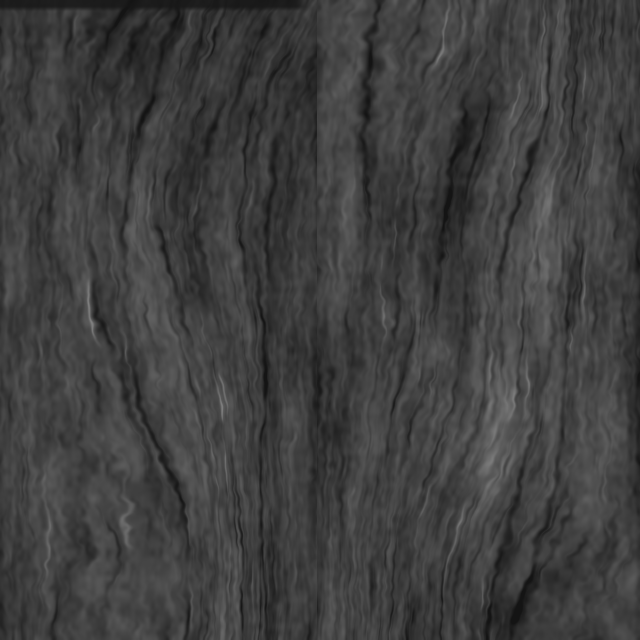
A Shadertoy shader for this texture:

```glsl
#define BASE_TONE 0.262
#define BROAD_CONTRAST 0.12
#define FIBRE_CONTRAST 0.16
#define GRAIN_CONTRAST 0.10
#define CRACK_DEPTH 0.17
#define GLINT_GAIN 0.24
#define RIDGE_GAIN 0.15
#define SEAM_X 0.495
#define PI 3.14159265

float hash(vec2 p) {
    p = fract(p * vec2(0.1031, 0.1137));
    p += dot(p, p.yx + 33.33);
    return fract((p.x + p.y) * p.x * 17.0);
}

float noise(vec2 p) {
    vec2 i = floor(p), f = fract(p);
    f = f * f * (3.0 - 2.0 * f);
    return mix(mix(hash(i), hash(i + vec2(1, 0)), f.x),
               mix(hash(i + vec2(0, 1)), hash(i + vec2(1, 1)), f.x), f.y);
}

// Sideways drift of the wood flow: a bowed left panel, a swaying right one
float flowOffset(vec2 p) {
    if (p.x < SEAM_X) {
        float top = max(p.y - 0.6, 0.0);
        float hook = 0.55 * top * top * smoothstep(0.0, 0.3, p.x);
        float band = smoothstep(0.04, 0.3, p.x) * (1.0 - smoothstep(0.3, 0.48, p.x));
        return hook + 0.10 * band * (1.0 - smoothstep(0.12, 0.7, p.y));
    }
    float envelope = sin(PI * (p.x - SEAM_X) / (1.0 - SEAM_X));
    float lean = 0.15 * (p.y - 0.5) - 0.06 * max(0.45 - p.y, 0.0);
    return envelope * (lean + 0.016 * sin(p.y * 11.0 + p.x * 5.0));
}

// Wandering lines in jittered columns that fade in and out along the flow;
// each has a sharp core and a soft flank on one side
float strands(vec2 flow, float columns, float width, float flank, float cover, float seed) {
    float x = flow.x * columns, cell = floor(x), result = 0.0;
    for (float k = -1.0; k <= 1.0; k++) {
        float id = cell + k + seed;
        float h = hash(vec2(id, seed + 3.0));
        float centre = cell + k + 0.2 + 0.6 * h
                     + 0.22 * sin(flow.y * (7.0 + 6.0 * h) + h * 40.0);
        float d = x - centre;
        float presence = noise(vec2(id, flow.y * (2.0 + columns * 0.15) + h * 20.0));
        presence = smoothstep(1.0 - cover, 1.15 - cover * 0.4, presence);
        float core = exp(-d * d / (width * width));
        float side = 0.5 * exp(-abs(d) / flank) * smoothstep(-width, width, d);
        result = max(result, presence * max(core, side));
    }
    return result;
}

// Soft bright swell around a centre, long in the flow direction
float swell(vec2 p, vec2 centre, vec2 size) {
    vec2 q = (p - centre) / size;
    return exp(-dot(q, q));
}

void mainImage(out vec4 fragColor, in vec2 fragCoord) {
    vec2 p = fragCoord / iResolution.xy;
    float rightSide = step(SEAM_X, p.x);

    // Coordinates along the fibres, with a ragged wobble
    vec2 flow = vec2(p.x - flowOffset(p), p.y);
    flow.x += 0.012 * (noise(p * vec2(16.0, 14.0)) - 0.5)
            + 0.008 * (noise(p * vec2(40.0, 38.0) + 9.0) - 0.5)
            + 0.005 * (noise(p * vec2(80.0, 85.0) + 19.0) - 0.5);
    flow.x += rightSide * 2.0;

    // Broad bands, short fibres and fine mottling
    float broad = noise(flow * vec2(17.0, 3.2) + 5.0);
    float fibre = 0.45 * noise(flow * vec2(60.0, 9.0) + 31.0)
                + 0.55 * noise(flow * vec2(140.0, 22.0) + 57.0);
    float grain = 0.5 * noise(p * vec2(130.0, 95.0))
                + 0.5 * noise(flow * vec2(210.0, 60.0) + 83.0);
    float tone = BASE_TONE + BROAD_CONTRAST * (broad - 0.5)
               + FIBRE_CONTRAST * (fibre - 0.5) + GRAIN_CONTRAST * (grain - 0.5);

    // Pale worn ridges
    float ridge = swell(p, vec2(0.775, 0.34), vec2(0.033, 0.13))
                + 0.6 * swell(p, vec2(0.86, 0.63), vec2(0.022, 0.14))
                + 0.6 * swell(p, vec2(0.735, 0.90), vec2(0.020, 0.10))
                + 0.4 * swell(p, vec2(0.64, 0.48), vec2(0.025, 0.08))
                + 0.3 * swell(p, vec2(0.22, 0.79), vec2(0.025, 0.12));
    tone += RIDGE_GAIN * ridge * (0.1 + 1.4 * fibre);

    // Cracks, short slits and thin glints, calmer beside the panel borders
    float border = min(abs(p.x - SEAM_X), min(p.x, 1.0 - p.x));
    float calm = smoothstep(0.0, 0.12, border);
    float ragged = smoothstep(0.15, 0.65, noise(flow * vec2(70.0, 30.0) + 101.0));
    float cracks = strands(flow, 17.0, 0.085, 0.30, 0.66, 11.0);
    float splits = strands(flow, 40.0, 0.13, 0.28, 0.50, 71.0);
    float slits = strands(flow, 72.0, 0.20, 0.20, 0.42, 211.0);
    float glints = strands(flow + 0.007, 46.0, 0.11, 0.18, 0.42, 137.0);
    float depth = max(cracks, max(0.7 * splits, 0.45 * slits)) * mix(0.4, 1.0, calm);
    tone -= CRACK_DEPTH * depth * (0.55 + 0.5 * ragged);
    tone += GLINT_GAIN * glints * calm * ragged * fibre * (1.0 - cracks);

    // Shaded top left, panel seam, outer rim and dark lintel
    float upperLeft = (1.0 - smoothstep(0.38, 0.50, p.x)) * smoothstep(0.55, 1.0, p.y);
    tone -= 0.05 * upperLeft;
    tone -= 0.05 * exp(-pow((p.x - SEAM_X) / 0.012, 2.0));
    tone -= 0.05 * (1.0 - smoothstep(0.0, 0.012, min(p.x, 1.0 - p.x)));
    float lintel = smoothstep(0.981, 0.991, p.y) * (1.0 - smoothstep(0.46, 0.49, p.x));
    tone = mix(tone, 0.09, 0.85 * lintel);

    fragColor = vec4(vec3(clamp(tone, 0.08, 0.58)), 1.0);
}
```
